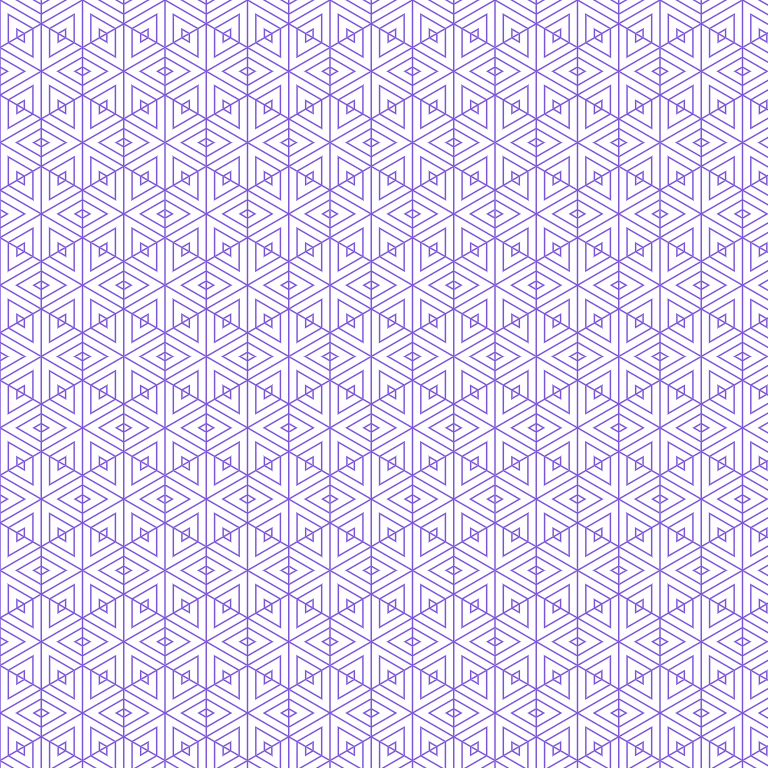
This pattern is drawn by a WebGL 2 fragment shader. Its source:

```glsl
#version 300 es
precision highp float;

uniform vec2 u_resolution;
out vec4 fragColor;

const float SQRT3 = 1.7320508;

// Distance to the vertical grid lines and the nested rhombi of one orientation
float rhombusLines(vec2 p) {
    float row = round(p.y / SQRT3);
    vec2 q = abs(vec2(mod(p.x + row, 2.0) - 1.0, p.y - row * SQRT3));
    float gridLine = min(q.x, 1.0 - q.x);
    float level = dot(q, vec2(0.5, 0.5 * SQRT3));
    float nested = min(abs(level - 0.298), abs(level - 0.09));
    return min(gridLine, nested);
}

void main() {
    vec2 uv = gl_FragCoord.xy / u_resolution;

    // Half a rhombus wide per unit, measured from the top left corner
    vec2 p = vec2(uv.x / 0.05371, (1.0 - uv.y) / 0.09284 * SQRT3);
    float pixel = 1.0 / (0.05371 * min(u_resolution.x, u_resolution.y));

    // Three orientations, a third of a turn apart, form the cube faces
    const mat2 thirdTurn = mat2(-0.5, 0.5 * SQRT3, -0.5 * SQRT3, -0.5);
    float lineDistance = 1e3;
    for (int i = 0; i < 3; i++) {
        lineDistance = min(lineDistance, rhombusLines(p));
        p = thirdTurn * p;
    }

    // Thin violet strokes on near-white
    float coverage = clamp((0.0175 - lineDistance) / pixel + 0.5, 0.0, 1.0);
    vec3 paper = vec3(0.995, 0.993, 1.0);
    vec3 violet = vec3(0.48, 0.33, 0.83);
    fragColor = vec4(mix(paper, violet, coverage), 1.0);
}
```
